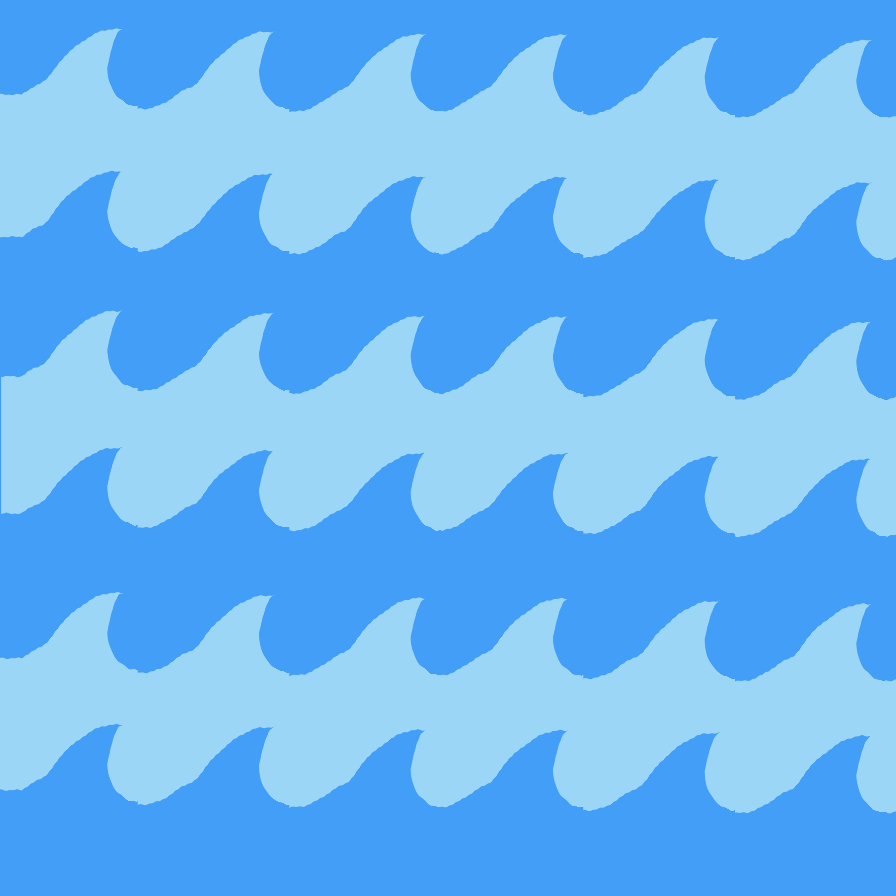
A WebGL 1 fragment shader for this pattern:

```glsl
precision highp float;

uniform vec2 u_resolution;

const float CANVAS = 768.0; // design units across the canvas
const vec3 DEEP_BLUE = vec3(0.26, 0.62, 0.97);
const vec3 PALE_BLUE = vec3(0.61, 0.84, 0.97);

// Crest tips come in slightly uneven groups of three that sink to the right
vec2 crestTip(float index) {
  float group = floor(index / 3.0);
  float member = index - 3.0 * group;
  return vec2(105.0 + 382.0 * group + 130.0 * member,
              5.0 * group + 2.3 * member);
}

// Depth of the long slope that climbs to the tip at x = 0
float slopeDepth(float x, float trough) {
  float bend = (x + 66.0) / 9.0;
  float depth = 66.0 * smoothstep(8.0, 112.0, -x) + 5.0 * exp(-bend * bend);
  return min(depth, trough);
}

// Horizontal offset of the hollow face below the tip
float hollowFace(float depth) {
  float upper = clamp(depth / 33.0, 0.0, 1.0);
  float lower = clamp(depth / 33.0 - 1.0, 0.0, 1.0);
  return -13.0 * sqrt(upper) + 26.0 * (1.0 - sqrt(1.0 - lower * lower));
}

// Small hand-cut unevenness
float roughness(vec2 p) {
  return 0.4 * sin(p.x * 0.41 + p.y * 0.17) + 0.3 * sin(p.x * 0.93 - p.y * 0.38);
}

// Positive below the row of waves, negative above it
float belowWaves(vec2 p) {
  float above = -CANVAS;
  for (int i = -1; i < 6; i++) {
    float index = float(i);
    vec2 fromLeftTip = p - crestTip(index);
    vec2 fromRightTip = p - crestTip(index + 1.0);
    float trough = i < 0 ? 56.0 : 66.0;
    float face = fromLeftTip.x - hollowFace(fromLeftTip.y);
    float slope = slopeDepth(fromRightTip.x, trough) - fromRightTip.y;
    above = max(above, min(face, slope));
  }
  return -above;
}

float coverage(float dist, float pixel) {
  return smoothstep(-0.6 * pixel, 0.6 * pixel, dist);
}

// Band between two copies of the wave row
float waveBand(vec2 p, float top, float thickness, float pixel) {
  float upper = belowWaves(p - vec2(0.0, top));
  float lower = belowWaves(p - vec2(0.0, top + thickness));
  return coverage(upper, pixel) * (1.0 - coverage(lower, pixel));
}

void main() {
  float pixel = CANVAS / min(u_resolution.x, u_resolution.y);
  vec2 p = gl_FragCoord.xy / u_resolution * CANVAS;
  p.y = CANVAS - p.y;
  vec2 cut = p + vec2(0.0, roughness(p));

  // Three bands, each a little thinner than the one above
  float pale = 0.0;
  for (int row = 0; row < 3; row++) {
    float r = float(row);
    float band = waveBand(cut, 25.0 + 241.6 * r, 122.0 - 4.5 * r, pixel);
    // The middle band stops just short of the left edge
    if (row == 1) band *= coverage(p.x - 1.0, pixel);
    pale = max(pale, band);
  }

  gl_FragColor = vec4(mix(DEEP_BLUE, PALE_BLUE, pale), 1.0);
}
```
